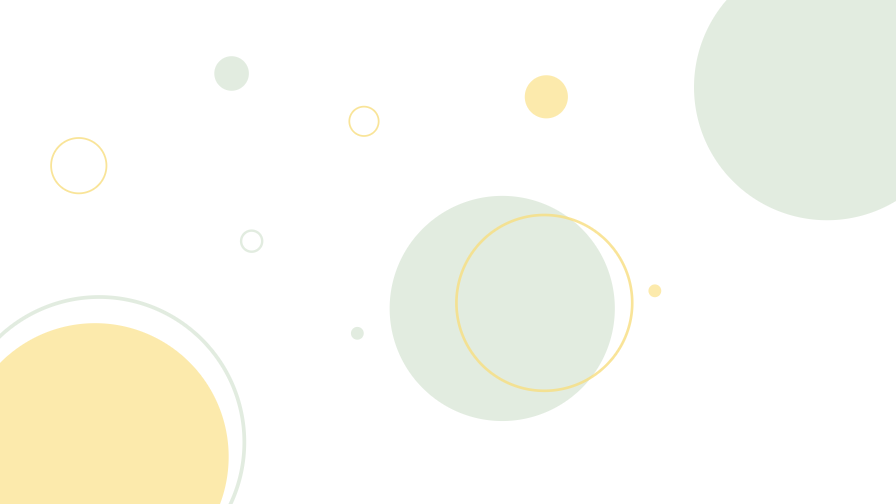
Give the GLSL for this background, as a Shadertoy shader.

```glsl
// Flat pastel circles on white: large sage and cream discs, thin outlines
// and small accent dots. Every shape is a circle distance function, blended
// in painter's order. Lengths are in canvas heights, origin at lower left.

const vec3 WHITE = vec3(1.0);
const vec3 SAGE  = vec3(0.886, 0.925, 0.878);
const vec3 CREAM = vec3(0.988, 0.918, 0.675);
const vec3 GOLD  = vec3(0.970, 0.870, 0.500);

// Coverage of a shape from its signed distance, softened over one pixel
float coverage(float dist, float pixel) {
    return clamp(0.5 - dist / pixel, 0.0, 1.0);
}

float disc(vec2 p, vec2 center, float radius, float pixel) {
    return coverage(length(p - center) - radius, pixel);
}

// Outline centred on the radius
float ring(vec2 p, vec2 center, float radius, float width, float pixel) {
    float dist = abs(length(p - center) - radius) - 0.5 * width;
    // Cap at the true share of a pixel when the line is thinner than one
    return min(coverage(dist, pixel), width / pixel);
}

void mainImage(out vec4 fragColor, in vec2 fragCoord) {
    float pixel = 1.0 / iResolution.y;
    vec2 p = fragCoord * pixel;
    vec3 color = WHITE;

    // Large discs
    color = mix(color, SAGE,  disc(p, vec2(1.641, 0.827), 0.2640, pixel));
    color = mix(color, SAGE,  disc(p, vec2(0.9965, 0.388), 0.2234, pixel));
    color = mix(color, CREAM, disc(p, vec2(0.1887, 0.0938), 0.2650, pixel));

    // Large outlines; the gold one is translucent over the sage disc
    color = mix(color, SAGE, ring(p, vec2(0.1968, 0.1227), 0.2880, 0.0074, pixel));
    color = mix(color, GOLD, 0.8 * ring(p, vec2(1.080, 0.399), 0.1744, 0.0053, pixel));

    // Small outlines
    color = mix(color, GOLD, 0.8 * ring(p, vec2(0.1563, 0.6713), 0.0549, 0.0036, pixel));
    color = mix(color, GOLD, 0.8 * ring(p, vec2(0.7222, 0.7593), 0.0291, 0.0035, pixel));
    color = mix(color, SAGE, ring(p, vec2(0.4993, 0.5215), 0.0209, 0.0048, pixel));

    // Accent dots
    color = mix(color, SAGE,  disc(p, vec2(0.4595, 0.8542), 0.0343, pixel));
    color = mix(color, CREAM, disc(p, vec2(1.0840, 0.8079), 0.0428, pixel));
    color = mix(color, SAGE,  disc(p, vec2(0.7090, 0.3387), 0.0127, pixel));
    color = mix(color, CREAM, disc(p, vec2(1.2993, 0.4230), 0.0127, pixel));

    fragColor = vec4(color, 1.0);
}
```
